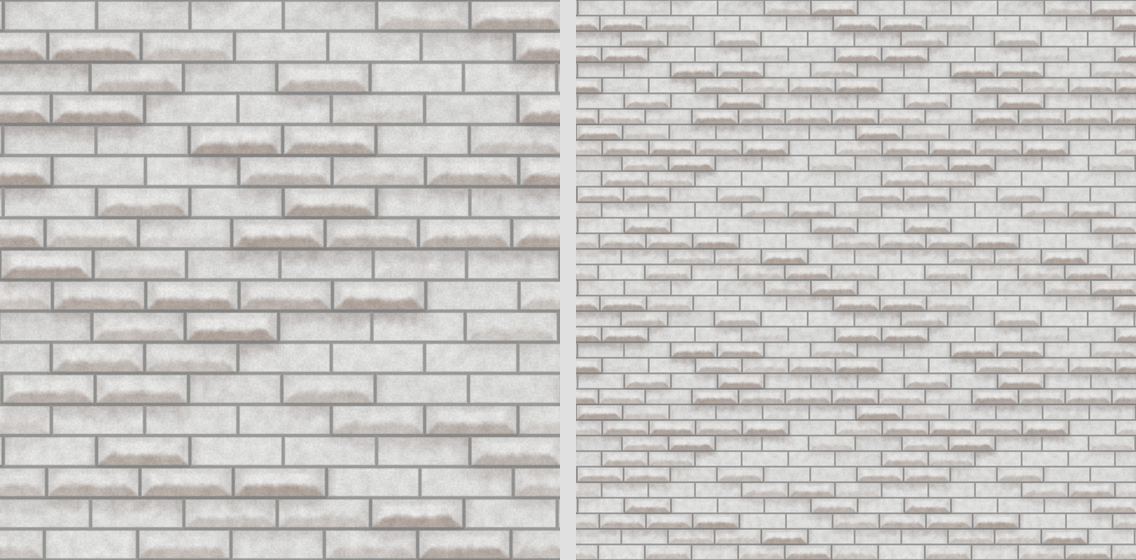
Left: one tile. Right: repeated 2 by 2.
Reproduce this texture procedurally as a three.js fragment shader.

```glsl
#define COLS 6.0
#define ROWS 18.0
#define ASPECT 3.0
#define ROW_JITTER 0.13
#define JOINT 0.055
#define SOFTNESS 0.035
#define FACE vec3(0.855, 0.855, 0.853)
#define PLATEAU vec3(0.89, 0.888, 0.883)
#define SIDE_BEVEL vec3(0.765, 0.755, 0.75)
#define LOW_BEVEL vec3(0.665, 0.62, 0.59)
#define DROP_SHADE vec3(0.68, 0.655, 0.645)
#define MORTAR vec3(0.595, 0.595, 0.59)

varying vec2 vUv;

float hash(vec2 p) {
  vec3 q = fract(p.xyx * 0.1031);
  q += dot(q, q.yzx + 33.33);
  return fract((q.x + q.y) * q.z);
}

// Gradient noise wrapping after a whole number of cells
float slope(vec2 cell, vec2 offset, float cells) {
  float angle = 6.28318 * hash(mod(cell + offset, cells) + 7.0);
  return angle;
}

float corner(vec2 cell, vec2 f, vec2 offset, float cells) {
  float angle = slope(cell, offset, cells);
  return dot(vec2(cos(angle), sin(angle)), f - offset);
}

float gradientNoise(vec2 uv, float cells) {
  vec2 p = uv * cells;
  vec2 cell = floor(p), f = fract(p);
  vec2 u = f * f * f * (f * (f * 6.0 - 15.0) + 10.0);
  float low = mix(corner(cell, f, vec2(0.0), cells), corner(cell, f, vec2(1.0, 0.0), cells), u.x);
  float high = mix(corner(cell, f, vec2(0.0, 1.0), cells), corner(cell, f, vec2(1.0), cells), u.x);
  return mix(low, high, u.y);
}

// Running bond with a small random slip per row
float alongRow(float x, float row) {
  row = mod(row, ROWS);
  float slip = ROW_JITTER * (hash(vec2(row, 41.0)) - 0.5);
  return x * COLS - 0.5 * mod(row + 1.0, 2.0) - slip;
}

float brickRandom(float x, float row, float seed) {
  float column = mod(floor(alongRow(x, row)), COLS);
  return hash(vec2(column + seed, mod(row, ROWS) + 3.0 * seed));
}

float raised(float x, float row) {
  return smoothstep(0.3, 0.92, brickRandom(x, row, 11.0));
}

void main() {
  float row = floor(vUv.y * ROWS);
  vec2 p = vec2(fract(alongRow(vUv.x, row)) * ASPECT, fract(vUv.y * ROWS));

  // Distances to the brick edges, in row heights
  float side = min(p.x, ASPECT - p.x) - JOINT;
  float bottom = p.y - JOINT;
  float top = 1.0 - p.y - JOINT;
  float edge = min(side, min(bottom, top));

  // Relief of this brick and its neighbours
  float height = raised(vUv.x, row);
  float toward = p.x < 0.5 * ASPECT ? -1.0 : 1.0;
  float beside = raised(vUv.x + toward / COLS, row);
  float above = 0.0;
  for (int i = -3; i <= 3; i++) {
    above += raised(vUv.x + float(i) * 0.005, row + 1.0) / 7.0;
  }

  // Mottling and fine grain
  float mottle = gradientNoise(vUv, 42.0) + 0.6 * gradientNoise(vUv + 0.37, 97.0);
  float grain = gradientNoise(vUv, 240.0);

  // Bevel faces, mitred at the corners
  float b = bottom / 0.42 + 0.12 * mottle;
  float s = side / 0.4;
  float t = top / 0.24;
  float lowFace = (1.0 - smoothstep(0.5, 1.1, b)) * smoothstep(-0.25, 0.35, s - b);
  float sideFace = 1.0 - smoothstep(0.3, 1.1, s);
  float topFace = 1.0 - smoothstep(0.3, 1.1, t);

  vec3 color = FACE + 0.03 * (brickRandom(vUv.x, row, 23.0) - 0.5);
  color = mix(color, PLATEAU, height * (1.0 - topFace));
  color = mix(color, SIDE_BEVEL, height * max(0.65 * sideFace, 0.3 * topFace));
  color = mix(color, LOW_BEVEL, height * 0.92 * lowFace);

  // Shade cast by higher neighbours
  float drop = (1.0 - smoothstep(0.0, 0.6, top + 0.1 * mottle)) * max(above - height, 0.0);
  float flank = (1.0 - smoothstep(0.0, 0.3, side)) * max(beside - height, 0.0);
  color = mix(color, DROP_SHADE, 0.75 * drop);
  color = mix(color, DROP_SHADE, 0.4 * flank);

  // Stone surface
  color += 0.045 * mottle + 0.05 * grain;
  color -= vec3(0.0, 0.006, 0.01) * smoothstep(0.0, 0.6, -mottle);

  // Mortar, darker around raised bricks
  float below = top < bottom ? above : height;
  float contact = side < min(top, bottom) ? 0.6 * max(height, beside) : below;
  vec3 mortar = MORTAR * (1.0 - 0.14 * contact) + 0.02 * grain;
  color = mix(mortar, color, smoothstep(-SOFTNESS, SOFTNESS, edge));

  gl_FragColor = vec4(color, 1.0);
}
```
